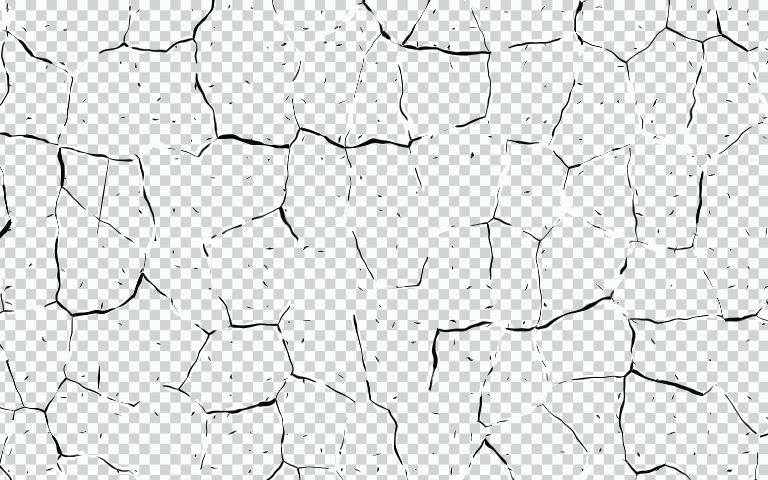
Write a Shadertoy shader that draws this pattern.

```glsl
const vec3 WHITE = vec3(0.985);
const vec3 GRAY = vec3(0.815, 0.83, 0.825);
const vec3 INK = vec3(0.03);
const float CHECKER_ROWS = 46.5;
const vec2 CRACK_CELLS = vec2(6.8, 5.6);    // crack cells per canvas height
const float CELL_JITTER = 0.8;
const float MISSING_EDGES = 0.13;
const float THIN_CRACK = 0.0008;            // half widths in canvas heights
const float THICK_CRACK = 0.0036;
const float HALO_WIDTH = 0.0075;
const float SPECK_DENSITY = 26.0;
const float SPECK_SHARE = 0.3;
const float SCRATCH_DENSITY = 2.5;
const float SCRATCH_SHARE = 0.14;

float hash(vec2 p) {
    return fract(sin(dot(p, vec2(127.1, 311.7))) * 43758.5);
}

vec2 hash2(vec2 p) {
    return vec2(hash(p), hash(p + 47.3));
}

float noise(vec2 p) {
    vec2 i = floor(p), f = fract(p);
    f = f * f * (3.0 - 2.0 * f);
    return mix(mix(hash(i), hash(i + vec2(1, 0)), f.x),
               mix(hash(i + vec2(0, 1)), hash(i + vec2(1, 1)), f.x), f.y);
}

vec2 noise2(vec2 p) {
    return vec2(noise(p), noise(p + 31.7)) - 0.5;
}

// Bends straight cell borders into ragged cracks
vec2 warp(vec2 p) {
    return p + 0.055 * noise2(p * 5.0) + 0.02 * noise2(p * 17.0)
             + 0.006 * noise2(p * 52.0);
}

vec2 cellPoint(vec2 cell) {
    return 0.5 + CELL_JITTER * (hash2(cell) - 0.5);
}

// x: distance to the closest Voronoi border, y: strength of that border
vec2 crackNetwork(vec2 p) {
    vec2 q = p * CRACK_CELLS, base = floor(q), f = q - base;
    vec2 homeCell = vec2(0), home = vec2(0);
    float nearest = 9.0;
    for (int y = -1; y <= 1; y++)
    for (int x = -1; x <= 1; x++) {
        vec2 g = vec2(x, y), r = g + cellPoint(base + g) - f;
        if (dot(r, r) < nearest) {
            nearest = dot(r, r);
            home = r;
            homeCell = g;
        }
    }
    vec2 border = vec2(9.0, 0.0);
    for (int y = -2; y <= 2; y++)
    for (int x = -2; x <= 2; x++) {
        vec2 g = homeCell + vec2(x, y);
        if (x == 0 && y == 0) continue;
        vec2 r = g + cellPoint(base + g) - f;
        float d = dot(0.5 * (home + r), normalize(r - home));
        float strength = hash(2.0 * base + g + homeCell + 5.5);
        if (strength > MISSING_EDGES && d < border.x) border = vec2(d, strength);
    }
    return vec2(border.x * 2.0 / (CRACK_CELLS.x + CRACK_CELLS.y), border.y);
}

// Distance to scattered tapered strokes, one at most in each grid cell
float strokes(vec2 p, float density, float share, float halfLength, float halfWidth, float spread) {
    vec2 cell = floor(p * density);
    if (hash(cell + 9.1) > share) return 1.0;
    vec2 r = (fract(p * density) - 0.35 - 0.3 * hash2(cell + 3.7)) / density;
    float angle = 1.45 + spread * (hash(cell + 6.3) - 0.5);
    vec2 along = vec2(cos(angle), sin(angle));
    float reach = halfLength * mix(0.2, 1.0, hash(cell + 12.9));
    float t = clamp(dot(r, along), -reach, reach);
    float taper = 1.0 - 0.7 * abs(t) / reach;
    return length(r - along * t) - halfWidth * taper * mix(0.6, 1.5, hash(cell + 15.2));
}

float cover(float d, float pixel) {
    return clamp(0.5 - d / pixel, 0.0, 1.0);
}

float checker(vec2 p, float pixel) {
    vec2 wave = abs(fract(p * CHECKER_ROWS * 0.5) - 0.5) - 0.25;
    vec2 side = clamp(wave * 4.0 / (CHECKER_ROWS * pixel), -1.0, 1.0);
    return 0.5 + 0.5 * side.x * side.y;
}

void mainImage(out vec4 fragColor, in vec2 fragCoord) {
    float pixel = 1.0 / iResolution.y;
    vec2 p = fragCoord * pixel;
    vec2 bent = warp(p);

    // Cracks swell, thin out and break along their length
    vec2 crack = crackNetwork(bent);
    float width = mix(THIN_CRACK, THICK_CRACK, pow(crack.y, 2.5));
    width *= 0.45 + 1.2 * noise(p * 34.0);
    float gaps = smoothstep(0.52, 0.68, noise(p * 27.0 + 8.0) * 0.7 + noise(p * 70.0) * 0.3);
    width -= 0.005 * gaps * (1.0 - 0.6 * crack.y);
    float ink = cover(crack.x - width, pixel);

    // Loose chips and a few long scratches
    float specks = strokes(p + 0.006 * noise2(p * 90.0), SPECK_DENSITY, SPECK_SHARE, 0.0075, 0.0014, 6.28);
    float scratches = strokes(p, SCRATCH_DENSITY, SCRATCH_SHARE, 0.09, 0.0022, 0.5);
    float loose = min(specks, scratches);
    ink = max(ink, cover(loose, pixel));

    // White flakes wipe the checker beside the cracks
    float flake = HALO_WIDTH * smoothstep(0.3, 0.75, noise(p * 48.0 + 20.0));
    float halo = max(cover(crack.x - flake, pixel), cover(loose - 0.0012, pixel));

    vec3 color = mix(GRAY, WHITE, checker(p, pixel));
    color = mix(color, WHITE, halo);
    color = mix(color, INK, ink);
    fragColor = vec4(color, 1.0);
}
```
